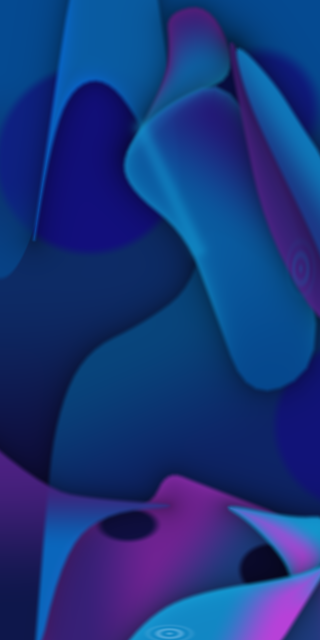
Give the GLSL for this background, as a Shadertoy shader.

```glsl
// Translucent folded ribbons in blue, cyan and magenta over a deep navy backdrop.

const float EDGE = 1.1;
const vec3 NAVY = vec3(0.05, 0.17, 0.40);
const vec3 INK = vec3(0.06, 0.06, 0.26);
const vec3 INDIGO = vec3(0.07, 0.06, 0.49);
const vec3 AZURE = vec3(0.02, 0.29, 0.57);
const vec3 COBALT = vec3(0.03, 0.42, 0.84);
const vec3 TEAL = vec3(0.03, 0.28, 0.50);
const vec3 SKY = vec3(0.05, 0.42, 0.70);
const vec3 CYAN = vec3(0.08, 0.64, 0.86);
const vec3 VIOLET = vec3(0.23, 0.13, 0.49);
const vec3 MAGENTA = vec3(0.47, 0.14, 0.60);
const vec3 PINK = vec3(0.76, 0.26, 0.88);

// Signed distance to a closed quadratic B-spline with eight knots
float outline(vec2 p, vec4 k0, vec4 k1, vec4 k2, vec4 k3) {
    vec2 c[8] = vec2[8](k0.xy, k0.zw, k1.xy, k1.zw, k2.xy, k2.zw, k3.xy, k3.zw);
    float best = 1e6, side = 1.0;
    for (int i = 0; i < 8; i++) {
        vec2 start = 0.5 * (c[(i + 7) % 8] + c[i]);
        vec2 end = 0.5 * (c[i] + c[(i + 1) % 8]);
        vec2 a = start;
        for (int j = 1; j <= 6; j++) {
            float t = float(j) / 6.0;
            vec2 b = mix(mix(start, c[i], t), mix(c[i], end, t), t);
            vec2 e = b - a, w = p - a;
            vec2 gap = w - e * clamp(dot(w, e) / dot(e, e), 0.0, 1.0);
            best = min(best, dot(gap, gap));
            if ((a.y > p.y) != (b.y > p.y) && w.x < e.x * w.y / e.y) side = -side;
            a = b;
        }
    }
    return side * sqrt(best);
}

float cover(float d, float soft) { return 1.0 - smoothstep(-soft, soft, d); }

float disc(vec2 p, vec2 center, vec2 radii, float soft) {
    return cover((length((p - center) / radii) - 1.0) * min(radii.x, radii.y), soft);
}

// Smooth 0 to 1 blend from point a to point b
float ramp(vec2 p, vec2 a, vec2 b) {
    return smoothstep(0.0, 1.0, dot(p - a, b - a) / dot(b - a, b - a));
}

float lineGlow(vec2 p, vec2 a, vec2 b, float width) {
    float t = clamp(dot(p - a, b - a) / dot(b - a, b - a), 0.0, 1.0);
    float d = length(p - mix(a, b, t)) / width;
    return exp(-d * d);
}

float rings(vec2 p, vec2 center, vec2 radii) {
    float r = length((p - center) / radii);
    return (0.5 + 0.5 * cos(r * 14.0)) * (1.0 - smoothstep(0.4, 1.2, r));
}

// Sheet with a lit rim and a soft shadow on the colour below
vec3 sheet(vec3 under, float d, vec3 tint, vec3 rim) {
    under *= 1.0 - 0.32 * exp(-max(d, 0.0) / 4.0);
    return mix(under, mix(tint, rim, exp(min(d, 0.0) / 2.5)), 0.94 * cover(d, EDGE));
}

void mainImage(out vec4 fragColor, in vec2 fragCoord) {
    // The canvas spans 100 by 200 units
    vec2 p = fragCoord / iResolution.xy * vec2(100, 200);

    // Backdrop and discs
    vec3 col = mix(NAVY, AZURE, smoothstep(145.0, 178.0, p.y));
    col = mix(INK, col, smoothstep(50.0, 115.0, p.y));
    col = mix(col, INDIGO, disc(p, vec2(28, 150), vec2(29), 2.0));
    col = mix(col, INDIGO, 0.8 * disc(p, vec2(81, 166), vec2(18), 3.0));

    // Left tail and arched veil
    float tail = cover(113.0 + 0.14 * p.x * p.x - p.y, EDGE) * cover(p.x + 5.6 - 0.13 * p.y, EDGE);
    col = mix(col, AZURE, tail * mix(0.75, 0.3, smoothstep(115.0, 145.0, p.y)));
    float d = outline(p, vec4(27, 240, 8, 108), vec4(15, 152, 22, 173), vec4(34, 176, 46, 158), vec4(60, 126, 44, 240));
    vec3 tint = mix(SKY, AZURE, 0.4);
    col = sheet(col, d, tint, mix(COBALT, tint, ramp(p, vec2(26, 172), vec2(46, 182))));

    // Wide teal sheet with a disc
    float wide = outline(p, vec4(66, 140, 61, 111), vec4(45, 99, 26, 90), vec4(17, 68, 14, 36), vec4(8, -40, 200, 0));
    tint = mix(TEAL, mix(NAVY, INDIGO, 0.2), ramp(p, vec2(42, 95), vec2(62, 52)));
    col = sheet(col, wide, tint, tint);
    col = mix(col, INDIGO, 0.8 * disc(p, vec2(112, 67), vec2(26), 2.0));

    // Upper loop: lobe, body, crease
    d = outline(p, vec4(52, 196, 66, 199), vec4(75, 177, 60, 170), vec4(38, 148, 44, 160), vec4(52, 176, 53, 186));
    tint = mix(VIOLET, SKY, ramp(p, vec2(60, 196), vec2(64, 178)));
    col = sheet(col, d, tint, mix(MAGENTA * 0.8, CYAN, ramp(p, vec2(54, 180), vec2(62, 168))));
    d = outline(p, vec4(38, 152, 50, 167), vec4(76, 178, 106, 90), vec4(78, 72, 66, 106), vec4(58, 127, 40, 141));
    tint = mix(AZURE, SKY, 0.6 * smoothstep(80.0, 130.0, p.y));
    tint = mix(tint, mix(INDIGO, VIOLET, 0.5), ramp(p, vec2(53, 138), vec2(71, 164)));
    col = sheet(col, d, tint, mix(tint, CYAN, 0.6 * smoothstep(78.0, 115.0, p.y)));
    col = mix(col, CYAN, 0.4 * lineGlow(p, vec2(44, 160), vec2(62, 122), 2.5));

    // Violet and blue ribbons on the right
    d = outline(p, vec4(71, 187, 75, 166), vec4(83, 127, 104, 92), vec4(106, 120, 92, 140), vec4(82, 161, 74, 186));
    col = sheet(col, d, VIOLET, mix(VIOLET, MAGENTA, 0.4));
    col = mix(col, SKY, 0.25 * rings(p, vec2(94, 116), vec2(5, 10)));
    d = outline(p, vec4(73, 188, 86, 174), vec4(94, 161, 104, 146), vec4(104, 110, 98, 126), vec4(81, 160, 75, 176));
    tint = mix(mix(VIOLET, AZURE, 0.6), mix(SKY, CYAN, 0.3), ramp(p, vec2(82, 153), vec2(93, 160)));
    col = sheet(col, d, tint, tint);

    // Lower magenta drape with dark hollows
    d = outline(p, vec4(10, -15, 14, 16), vec4(24, 37, 47, 41), vec4(52, 53, 62, 49), vec4(106, 32, 106, -40));
    tint = mix(VIOLET, MAGENTA, smoothstep(25.0, 50.0, p.x));
    tint = mix(tint, TEAL, 0.8 * ramp(p, vec2(54, 34), vec2(73, 20)));
    col = sheet(col, d, tint, mix(MAGENTA, PINK, 0.3));
    col = mix(col, INK, disc(p, vec2(40, 36), vec2(9, 5), EDGE));
    col = mix(col, INK * 0.7, disc(p, vec2(85, 22), vec2(10, 8), EDGE));

    // Left purple wing, blue where it crosses the teal sheet
    d = outline(p, vec4(-20, 76, 14, 47), vec4(30, 44, 60, 42), vec4(32, 40, 19, 26), vec4(9, -20, -40, -20));
    float overlap = cover(wide, EDGE) * (1.0 - smoothstep(28.0, 50.0, p.y));
    tint = mix(mix(INK, NAVY, 0.3), mix(VIOLET, MAGENTA, 0.35), smoothstep(10.0, 58.0, p.y));
    tint = mix(tint, mix(SKY, COBALT, 0.5), overlap);
    col = sheet(col, d, tint, tint);

    // Bright fold and cyan hem at the lower right
    d = outline(p, vec4(68, 43, 92, 38), vec4(103, 39, 104, 28), vec4(96, 18, 91, 18), vec4(89, 25, 78, 37));
    col = sheet(col, d, mix(PINK, CYAN, ramp(p, vec2(91, 28), vec2(97, 36))), mix(SKY, CYAN, 0.7));
    d = outline(p, vec4(34, -8, 47, 8), vec4(62, 15, 94, 20), vec4(104, 25, 97, 14), vec4(82, -10, 50, -20));
    tint = mix(mix(SKY, CYAN, 0.6), PINK, ramp(p, vec2(70, 13), vec2(88, 5)));
    col = sheet(col, d, tint, mix(CYAN, tint, ramp(p, vec2(88, 16), vec2(92, 8))));
    col = mix(col, vec3(0.6, 0.8, 0.95), 0.4 * rings(p, vec2(53, 2), vec2(8, 3)));

    fragColor = vec4(col, 1.0);
}
```
